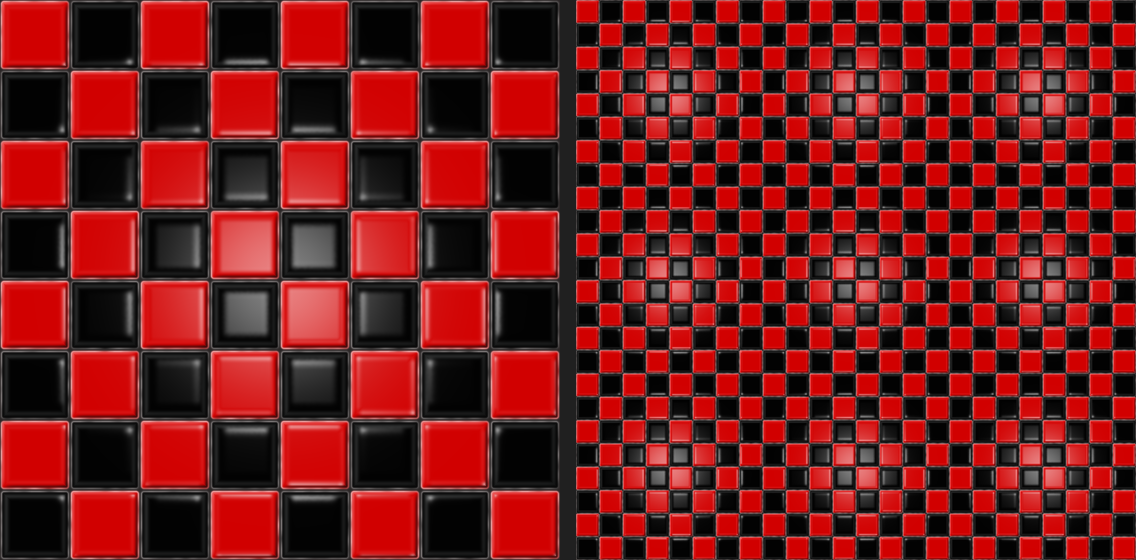
Left: one tile. Right: repeated 3 by 3.
Write a WebGL 1 fragment shader that draws this pattern.

```glsl
precision highp float;

uniform vec2 u_resolution;

const float TILES = 8.0;
const float CORNER = 0.06;            // corner radius, in tiles
const vec2 LIGHT = vec2(0.5, 0.5);    // reflected lamp, in canvas units
const float LIGHT_SPREAD = 0.035;
const float LIGHT_GAIN = 0.5;
const float RED_FLAT = 0.30;          // half width of the flat face, in tiles
const float BLACK_FLAT = 0.20;
const float GRAIN_FREQ = 128.0;       // whole numbers keep the noise seamless
const float WEAR_FREQ = 40.0;
const float GRAIN_BEND = 0.035;
const vec3 RED = vec3(0.82, 0.0, 0.0);
const vec3 RED_LIT = vec3(0.93, 0.30, 0.30);
const vec3 RED_SHADE = vec3(0.37, 0.03, 0.03);
const vec3 RED_LIP = vec3(0.90, 0.62, 0.62);
const vec3 BLACK = vec3(0.008);
const vec3 BLACK_BEVEL = vec3(0.14, 0.145, 0.145);
const vec3 BLACK_LIP = vec3(0.48, 0.46, 0.46);
const vec3 GROUT = vec3(0.17, 0.15, 0.15);

vec2 gradientAt(vec2 corner, float period) {
  corner = mod(corner, period);
  float h = fract(sin(dot(corner, vec2(127.1, 311.7))) * 43758.5);
  return vec2(cos(h * 6.2832), sin(h * 6.2832));
}

// Gradient noise that wraps after a whole period
float noise(vec2 p, float period) {
  vec2 i = floor(p);
  vec2 f = p - i;
  vec2 w = f * f * f * (f * (f * 6.0 - 15.0) + 10.0);
  vec2 x = vec2(1.0, 0.0);
  float a = dot(gradientAt(i, period), f);
  float b = dot(gradientAt(i + x.xy, period), f - x.xy);
  float c = dot(gradientAt(i + x.yx, period), f - x.yx);
  float d = dot(gradientAt(i + x.xx, period), f - x.xx);
  return mix(mix(a, b, w.x), mix(c, d, w.x), w.y);
}

float roundedBox(vec2 p, float halfSize, float radius) {
  vec2 a = abs(p) - halfSize + radius;
  return length(max(a, 0.0)) + min(max(a.x, a.y), 0.0) - radius;
}

float softLine(float x, float centre, float width) {
  float d = (x - centre) / width;
  return exp(-d * d);
}

float lampGlow(vec2 p) {
  vec2 d = p - LIGHT;
  return LIGHT_GAIN * exp(-dot(d, d) / LIGHT_SPREAD);
}

void main() {
  vec2 uv = gl_FragCoord.xy / u_resolution;
  vec2 cell = floor(uv * TILES);
  vec2 local = fract(uv * TILES) - 0.5;
  vec2 middle = (cell + 0.5) / TILES;
  float isRed = mod(cell.x + cell.y, 2.0);
  float inset = -roundedBox(local, 0.5, CORNER);
  float aa = TILES / min(u_resolution.x, u_resolution.y);

  // Which way the rim faces, with the key light at the upper left
  vec2 facing = local * pow(abs(local) * 2.0, vec2(7.0));
  facing /= length(facing) + 0.0001;
  float lit = dot(facing, vec2(-0.707, 0.707));

  float wear = noise(uv * WEAR_FREQ, WEAR_FREQ);
  float grain = noise(uv * GRAIN_FREQ, GRAIN_FREQ);

  // Curved edges bend the reflection of the lamp
  float flatPart = mix(BLACK_FLAT, RED_FLAT, isRed);
  vec2 curve = clamp((abs(local) - flatPart) / (0.5 - flatPart), 0.0, 1.0);
  vec2 bend = sign(local) * curve * curve;
  vec2 rough = GRAIN_BEND * grain * (1.0 - isRed) * sign(local) * curve;
  float glow = lampGlow(uv + bend + rough);
  float farSide = isRed * smoothstep(0.0, 0.3, middle.x - middle.y);
  glow = max(glow, farSide * lampGlow(uv - bend));
  glow *= smoothstep(0.04, 0.08, inset);

  // Red face: bright upper left bevel, dark lower right bevel
  vec3 red = mix(RED, RED_LIT, 0.22 * softLine(inset, 0.11, 0.03));
  float bevel = softLine(inset, 0.045, 0.026);
  red = mix(red, RED_LIT, bevel * max(lit, 0.0));
  red = mix(red, RED_SHADE, bevel * max(-lit, 0.0) * 1.3);

  // Black face: grey bevel inside a dark outline
  float greyBand = softLine(inset, 0.09, 0.035) * (0.85 + 0.25 * lit);
  vec3 black = mix(BLACK, BLACK_BEVEL, greyBand);

  vec3 colour = mix(black, red, isRed);
  colour = mix(colour, vec3(1.0), glow);

  // Worn glossy lip around each tile, then the dark joint
  vec3 lipColour = mix(BLACK_LIP, RED_LIP, isRed);
  float lip = softLine(inset, 0.022, max(0.014, 0.7 * aa));
  lip *= clamp(0.72 + 0.18 * lit + 0.7 * wear, 0.0, 1.0);
  colour = mix(GROUT, colour, smoothstep(0.0, 0.02 + aa, inset));
  colour = mix(colour, lipColour, lip);

  gl_FragColor = vec4(colour, 1.0);
}
```
